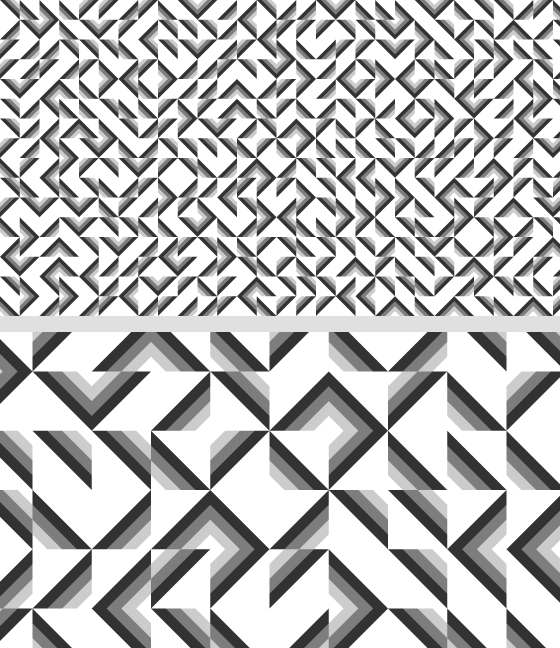
Top, the full canvas; bottom, a detail of the centre.
Reproduce this pattern procedurally as a Shadertoy shader.

```glsl
// A grid of square tiles, 16 rows high, each half filled by a striped right triangle.
// Three grey bands run parallel to the diagonal and fade towards a white corner;
// a hash turns every tile by a random quarter turn. Edges are smoothed by supersampling.

const float ROWS = 16.0;
const int SAMPLES = 4;          // per axis
const float BAND_WIDTH = 0.25;  // as a share of the tile side

const vec3 WHITE = vec3(1.0);
const vec3 LIGHT = vec3(0.80);
const vec3 MIDDLE = vec3(0.49);
const vec3 DARK = vec3(0.195);

// Integer hash of a tile index, giving a quarter turn from 0 to 3
uint quarterTurn(ivec2 tile) {
    uint h = uint(tile.x) * 374761393u + uint(tile.y) * 668265263u;
    h = (h ^ (h >> 13)) * 1274126177u;
    h = (h ^ (h >> 16)) * 2246822519u;
    return (h >> 24) & 3u;
}

// Mirror the tile so that the chosen corner lies at the origin
vec2 cornerCoords(vec2 p, uint turn) {
    if ((turn & 1u) == 1u) p.x = 1.0 - p.x;
    if ((turn & 2u) == 2u) p.y = 1.0 - p.y;
    return p;
}

// Bands from the white corner out to the diagonal, where d = 1
vec3 stripedTriangle(float d, float soft) {
    vec3 color = WHITE;
    color = mix(color, LIGHT, smoothstep(-soft, soft, d - BAND_WIDTH));
    color = mix(color, MIDDLE, smoothstep(-soft, soft, d - 2.0 * BAND_WIDTH));
    color = mix(color, DARK, smoothstep(-soft, soft, d - 3.0 * BAND_WIDTH));
    return mix(color, WHITE, smoothstep(-soft, soft, d - 1.0));
}

vec3 pattern(vec2 gridPos, float soft) {
    vec2 tile = floor(gridPos);
    vec2 p = cornerCoords(gridPos - tile, quarterTurn(ivec2(tile)));
    return stripedTriangle(p.x + p.y, soft);
}

void mainImage(out vec4 fragColor, in vec2 fragCoord) {
    float pixel = ROWS / iResolution.y;  // pixel size in tiles
    float soft = pixel / float(SAMPLES);
    vec3 color = vec3(0.0);

    // Average a regular grid of samples inside the pixel
    for (int j = 0; j < SAMPLES; j++) {
        for (int i = 0; i < SAMPLES; i++) {
            vec2 offset = (vec2(i, j) + 0.5) / float(SAMPLES) - 0.5;
            color += pattern((fragCoord + offset) * pixel, soft);
        }
    }
    fragColor = vec4(color / float(SAMPLES * SAMPLES), 1.0);
}
```
